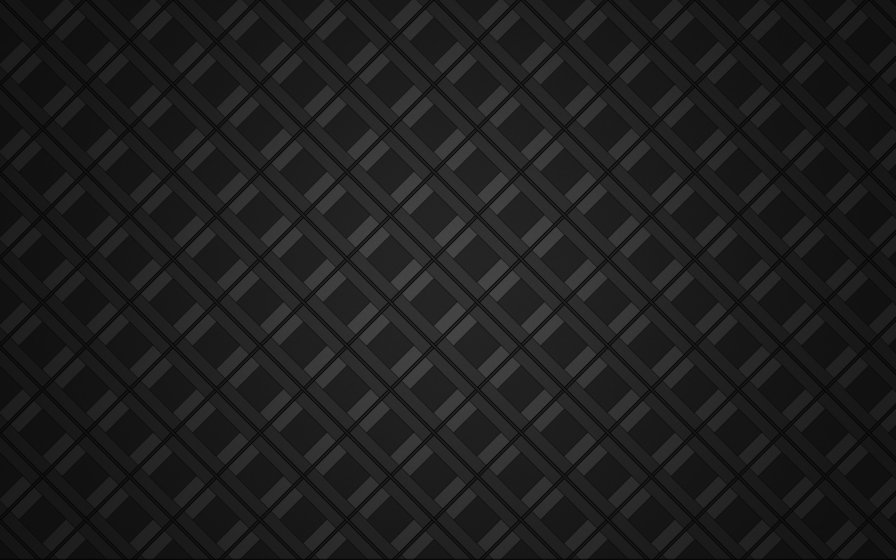
This pattern is drawn by a Shadertoy shader. Its source:

```glsl
const float PERIOD = 0.1553;               // lattice diagonal, in canvas heights
const vec2  CROSSING = vec2(0.775, 0.5375); // one crossing of the seams
const vec2  BAR = vec2(-0.24, 0.225);       // extent of the light bars around a seam
const vec2  BAND = vec2(-0.22, 0.225);      // extent of the continuous bands
const float SEAM_OFFSET = 0.022;            // half the gap of the double seam
const float SEAM_WIDTH = 0.016;
const float OUTLINE_WIDTH = 0.014;
const float OUTLINE_DEPTH = 0.45;
const float SQUARE_TONE = 0.142;
const float BAR_TONE = 0.268;
const float BAND_TONE = 0.196;
const float SEAM_TONE = 0.045;
const float GAP_TONE = 0.15;
const float EDGE_LIGHT = 0.38;
const float LIGHT_FALLOFF = 3.3;
const vec2  LIGHT_CENTER = vec2(0.8, 0.51);
const float GRAIN = 0.035;
const float GRAIN_CELLS = 320.0;
const float BASE_LINE = 0.004;

float hash(vec2 p) {
    vec3 q = fract(vec3(p.xyx) * 0.1031);
    q += dot(q, q.yzx + 33.33);
    return fract((q.x + q.y) * q.z);
}

// Box-filtered coverage of the interval from lo to hi
float span(float x, float lo, float hi, float px) {
    float left = max(x - 0.5 * px, lo);
    float right = min(x + 0.5 * px, hi);
    return clamp((right - left) / px, 0.0, 1.0);
}

float stroke(float x, float center, float width, float px) {
    return span(x, center - 0.5 * width, center + 0.5 * width, px);
}

// Two fine dark strokes around a narrow strip
float addSeam(float tone, float x, float px) {
    tone = mix(tone, GAP_TONE, stroke(x, 0.0, 2.0 * SEAM_OFFSET, px));
    float lines = stroke(x, -SEAM_OFFSET, SEAM_WIDTH, px)
                + stroke(x, SEAM_OFFSET, SEAM_WIDTH, px);
    return mix(tone, SEAM_TONE, min(lines, 1.0));
}

float outline(float x, vec2 extent, float px) {
    return stroke(x, extent.x, OUTLINE_WIDTH, px)
         + stroke(x, extent.y, OUTLINE_WIDTH, px);
}

float plaid(vec2 p, float px) {
    vec2 q = (p - CROSSING) / PERIOD;
    vec2 cell = vec2(q.x - q.y, q.x + q.y);
    cell -= floor(cell + 0.5);

    // Light bars beside the rising seams
    float tone = mix(SQUARE_TONE, BAR_TONE, span(cell.x, BAR.x, BAR.y, px));
    tone *= 1.0 - OUTLINE_DEPTH * outline(cell.x, BAR, px);

    // Falling bands cover the bars
    tone = mix(tone, BAND_TONE, span(cell.y, BAND.x, BAND.y, px));
    tone *= 1.0 - OUTLINE_DEPTH * outline(cell.y, BAND, px);

    tone = addSeam(tone, cell.x, px);
    return addSeam(tone, cell.y, px);
}

void mainImage(out vec4 fragColor, in vec2 fragCoord) {
    vec2 p = fragCoord / iResolution.y;
    float px = 1.414 / (iResolution.y * PERIOD);
    float tone = plaid(p, px);

    // Soft central light
    vec2 d = p - LIGHT_CENTER;
    tone *= mix(EDGE_LIGHT, 1.0, exp(-LIGHT_FALLOFF * dot(d, d)));

    // Fine grain and the dark lower edge
    tone *= 1.0 + GRAIN * (hash(floor(p * GRAIN_CELLS)) - 0.5);
    tone *= mix(0.3, 1.0, smoothstep(0.0, BASE_LINE, p.y));
    fragColor = vec4(vec3(tone), 1.0);
}
```
